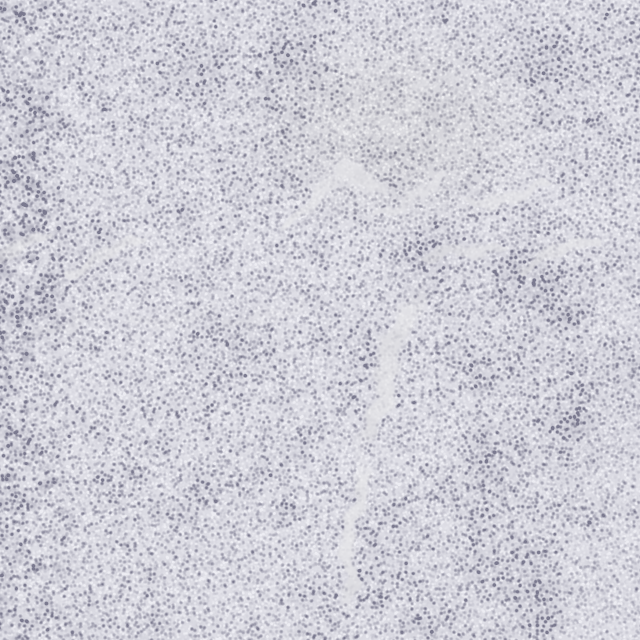
Write a WebGL 1 fragment shader that draws this texture.

```glsl
precision highp float;
uniform vec2 u_resolution;

const float GRAIN_SCALE = 175.0;
const vec3 DARK_INK = vec3(0.48, 0.475, 0.56);
const vec3 PALE_PAPER = vec3(0.93, 0.93, 0.952);

vec3 hash3(vec2 cell) {
  vec3 k = vec3(dot(cell, vec2(127.1, 311.7)),
                dot(cell, vec2(269.5, 183.3)),
                dot(cell, vec2(419.2, 371.9)));
  return fract(sin(k) * 43758.545);
}

// Cellular noise: soft dots of random strength, averaging about 0.2
float speckle(vec2 p) {
  vec2 cell = floor(p);
  float sum = 0.0;
  for (int j = -1; j <= 1; j++) {
    for (int i = -1; i <= 1; i++) {
      vec2 neighbour = cell + vec2(float(i), float(j));
      vec3 h = hash3(neighbour);
      vec2 d = p - neighbour - h.xy;
      float fall = max(0.0, 1.0 - dot(d, d) / 0.56);
      sum += h.z * h.z * fall * fall;
    }
  }
  return sum;
}

float clouds(vec2 p) {
  return 0.4 * speckle(p * 9.0) + 0.35 * speckle(p * 23.0 + 7.3)
       + 0.25 * speckle(p * 48.0 + 3.1);
}

// Layered sines that make the vein edges ragged
vec2 wobble(vec2 p) {
  return 0.007 * sin(p.yx * vec2(43.0, 37.0) + vec2(1.0, 4.0))
       + 0.004 * sin(p.yx * vec2(101.0, 89.0) + p * 60.0)
       + 0.002 * sin(p.yx * vec2(231.0, 207.0) - p * 150.0);
}

float streak(vec2 p, vec2 centre, float angle, float halfLength, float width) {
  vec2 axis = vec2(cos(angle), sin(angle));
  vec2 d = p - centre;
  float along = clamp(dot(d, axis), -halfLength, halfLength);
  float taper = 1.0 - 0.5 * abs(along) / halfLength;
  return 1.0 - smoothstep(0.45, 1.35, length(d - axis * along) / (width * taper));
}

// Slanting side cracks scattered over the middle band
float sideCracks(vec2 p) {
  float cover = 0.0;
  for (int n = 0; n < 10; n++) {
    float k = float(n);
    float swing = sin(k * 2.1);
    vec2 centre = vec2(fract(0.17 + 0.618 * k), 0.6 + 0.11 * swing);
    float strength = mix(0.3, 0.85, smoothstep(-0.8, 0.0, swing));
    float angle = 0.4 + 0.2 * sin(k * 4.7);
    cover = max(cover, strength * streak(p, centre, angle, 0.065, 0.012));
  }
  return cover;
}

// Curving vein through the lower half, with one gap
float mainVein(vec2 p) {
  float width = mix(0.012, 0.022, smoothstep(0.25, 0.47, p.y));
  float offset = abs(p.x - 0.54 - 0.36 * p.y * p.y) / width;
  float ends = smoothstep(0.03, 0.08, p.y) * (1.0 - smoothstep(0.5, 0.57, p.y));
  float gap = 0.75 * (1.0 - smoothstep(0.01, 0.045, abs(p.y - 0.29)));
  return (1.0 - smoothstep(0.4, 1.2, offset)) * ends * (1.0 - gap);
}

void main() {
  vec2 uv = gl_FragCoord.xy / u_resolution;
  vec2 warped = uv + wobble(uv);
  float cloud = clouds(uv) - 0.2;

  // Pale veins
  float vein = max(sideCracks(warped), mainVein(warped));
  vein = max(vein, streak(warped, vec2(0.565, 0.72), -0.15, 0.028, 0.026));

  // Dark left margin and slanted seam at lower right
  float margin = 1.0 - smoothstep(0.05, 0.13, warped.x);
  float clumps = speckle(uv * vec2(45.0, 70.0)) - 0.2;
  float seam = warped.x - 0.875 - 0.1 * uv.y;
  float lower = 1.0 - smoothstep(0.5, 0.66, uv.y);
  float beyond = smoothstep(-0.006, 0.006, seam) * lower;
  float shade = smoothstep(-0.16, -0.01, seam) * (1.0 - beyond) * lower;
  float corner = smoothstep(0.9, 1.0, uv.x) * smoothstep(0.7, 0.9, uv.y);
  float haze = 1.0 - smoothstep(0.04, 0.24, length((uv - vec2(0.62, 0.8)) * vec2(0.8, 1.2)));

  // Grain density and final tone
  float density = 0.98 + 1.2 * cloud + margin * (0.25 + 0.8 * clumps)
                + 0.2 * shade + 0.2 * corner - 0.25 * beyond - 0.25 * haze;
  density *= 1.0 - 0.85 * vein;
  float grain = speckle(uv * GRAIN_SCALE);
  float fine = speckle(uv * GRAIN_SCALE * 1.25 + 19.7) - 0.2;
  float tone = 0.878 - 0.08 * cloud + 0.1 * fine * (1.0 - 0.7 * vein)
             - 0.36 * density * grain;
  tone -= margin * (0.025 + 0.14 * clumps) + 0.015 * shade + 0.015 * haze;
  tone += 0.012 * vein;

  vec3 colour = mix(DARK_INK, PALE_PAPER, clamp((tone - 0.48) / 0.45, 0.0, 1.0));
  colour.b -= 0.012 * max(haze, vein);
  gl_FragColor = vec4(colour, 1.0);
}
```
